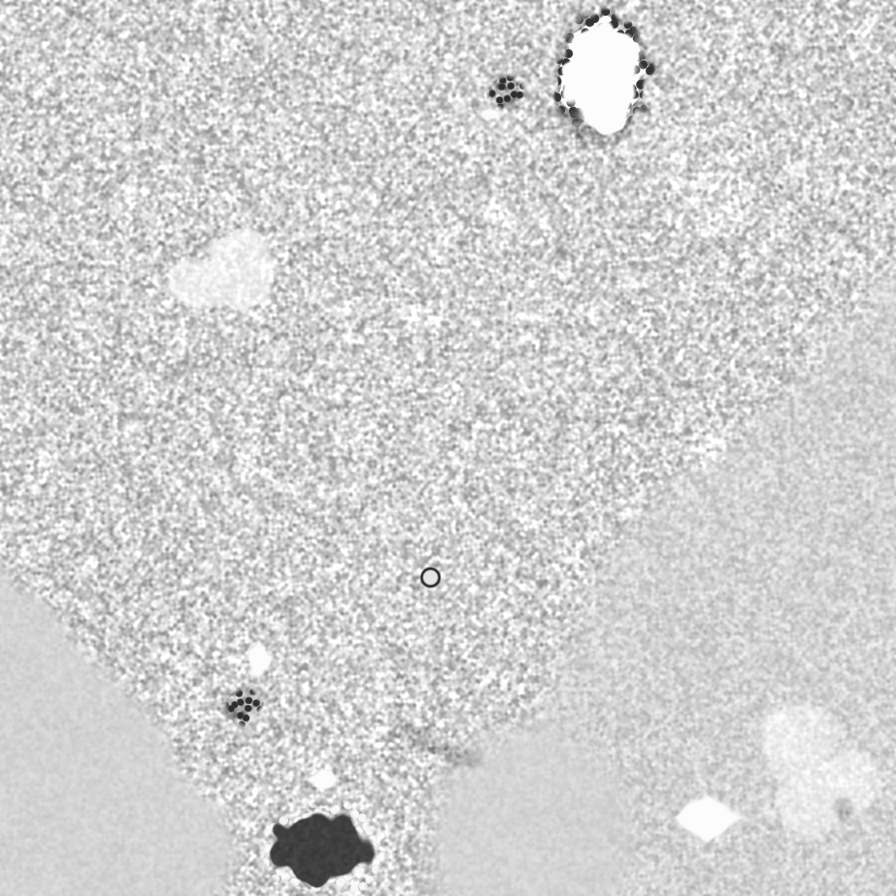
Give the GLSL for this texture, as a three.js fragment shader.

```glsl
// Pale grey grainy field with calm zones, white flakes, a dark pit, a tiny ring and faint streaks.
varying vec2 vUv;

const float BASE = 0.82;         // mean grey of the field
const float PALE = 0.925;        // soft light patches
const float WHITE = 0.99;        // bright flakes
const float PIT = 0.25;          // dark hole
const float INK = 0.10;          // ring and specks
const float GRAIN = 0.31;        // contrast of the grain
const float GRAIN_FREQ = 225.0;  // grains across the canvas
const float SPECK_FREQ = 95.0;   // rim fragments across the canvas
const float CALM_RIGHT = 0.48;   // grain share kept in the right zone
const float CALM_LOW = 0.17;     // grain share kept in the smooth zones
const float EDGE = 0.0016;       // softness of sharp edges

vec2 hash2(vec2 p) {
  vec3 q = fract(p.xyx * vec3(0.1031, 0.1030, 0.0973));
  q += dot(q, q.yzx + 33.33);
  return fract((q.xx + q.yz) * q.zy);
}

float valueNoise(vec2 p) {
  vec2 i = floor(p), f = fract(p);
  f = f * f * (3.0 - 2.0 * f);
  vec2 e = vec2(1.0, 0.0);
  return mix(mix(hash2(i).x, hash2(i + e).x, f.x),
             mix(hash2(i + e.yx).x, hash2(i + 1.0).x, f.x), f.y);
}

// Distance to the nearest jittered cell point
float cellular(vec2 p) {
  vec2 i = floor(p), f = fract(p);
  float d = 2.0;
  for (int y = -1; y <= 1; y++)
    for (int x = -1; x <= 1; x++) {
      vec2 o = vec2(float(x), float(y));
      d = min(d, length(o + hash2(i + o + 40.0) - f));
    }
  return d;
}

float grainNoise(vec2 p) {
  vec2 turned = mat2(0.77, 0.64, -0.64, 0.77) * p;
  return valueNoise(p * GRAIN_FREQ + 11.0) + valueNoise(turned * GRAIN_FREQ * 1.15 + 300.0) - 1.0;
}

float ellipse(vec2 p, vec2 c, vec2 r) {
  return (length((p - c) / r) - 1.0) * min(r.x, r.y);
}

float diamond(vec2 p, vec2 c, vec2 r) {
  vec2 q = abs(p - c) / r;
  return (q.x + q.y - 1.0) * min(r.x, r.y) * 0.7;
}

float segment(vec2 p, vec2 a, vec2 b) {
  vec2 ab = b - a;
  return length(p - a - ab * clamp(dot(p - a, ab) / dot(ab, ab), 0.0, 1.0));
}

float fill(float d, float soft) { return 1.0 - smoothstep(-soft, soft, d); }

// Ragged fragments in a band around a contour
float fragments(float d, float cell, float width) {
  return fill(abs(d) - width, EDGE * 2.0) * (1.0 - smoothstep(0.38, 0.56, cell));
}

void main() {
  vec2 p = vUv;
  float grain = grainNoise(p) * GRAIN;
  float cell = cellular(p * SPECK_FREQ);
  float rough = valueNoise(p * 65.0 + 7.0) - 0.5;
  float broad = valueNoise(p * 22.0 + 90.0);

  // Zones of calmer grain
  float wobble = (broad - 0.5) * 0.03;
  float left = max((1.1 * p.x + p.y - 0.375) / 1.49, p.x - 0.25) + wobble;
  float right = max((p.y - p.x + 0.3) / 1.42, (p.y - 1.7 * p.x + 0.79) / 1.97) + wobble;
  float low = ellipse(p, vec2(0.59, 0.06), vec2(0.11, 0.13));
  float amount = mix(1.0, CALM_RIGHT, fill(right, 0.025));
  amount = mix(amount, CALM_LOW, max(fill(left, 0.012), fill(low, 0.025)));
  float shade = BASE + grain * amount + 0.012 * (broad - 0.5) + 0.01 * (1.0 - amount);

  // Faint light spots and long faint streaks
  for (int i = 0; i < 5; i++) {
    float k = float(i);
    vec2 c = vec2(0.15 + 0.16 * k, 0.785 - 0.072 * k) + vec2(0.24, 0.05) * sin(1.5708 * k);
    float r = 0.014 + 0.008 * hash2(vec2(k, 3.0)).x;
    shade += 0.09 * fill(length(p - c) - r + rough * 0.014, 0.008);
    vec2 s = vec2(0.2 + 0.24 * k, 0.41 + 0.06 * k);
    vec2 reach = vec2(0.1, -0.025);
    shade -= 0.035 * fill(segment(p, s - reach, s + reach) - 0.004, 0.005);
  }
  shade += 0.05 * fill(ellipse(p, vec2(0.79, 0.785), vec2(0.055, 0.04)) + rough * 0.02, 0.015);
  shade -= 0.10 * fill(segment(p, vec2(0.83, 0.815), vec2(0.96, 0.725)) - 0.005 + rough * 0.008, 0.006);
  shade -= 0.12 * fill(segment(p, vec2(0.445, 0.185), vec2(0.53, 0.152)) - 0.010 + rough * 0.008, 0.004);

  // Soft pale patches: a heart at left, a lobed cloud at right
  float heart = min(ellipse(p, vec2(0.268, 0.698), vec2(0.037, 0.046)),
                    ellipse(p, vec2(0.227, 0.685), vec2(0.044, 0.026))) + rough * 0.008;
  float cloud = min(ellipse(p, vec2(0.893, 0.172), vec2(0.041, 0.046)),
                min(ellipse(p, vec2(0.950, 0.128), vec2(0.030, 0.034)),
                    ellipse(p, vec2(0.905, 0.105), vec2(0.036, 0.040)))) + rough * 0.010;
  shade = mix(shade, PALE + 0.015 + grain * 0.35, fill(heart, 0.004));
  shade = mix(shade, PALE - 0.01 + grain * 0.3 + 0.05 * (broad - 0.5), fill(cloud, 0.005));
  shade -= 0.18 * fill(length(p - vec2(0.941, 0.097)) - 0.011 + rough * 0.01, 0.006);

  // Bright flake with a dark broken rim
  float flake = ellipse(p, vec2(0.673, 0.916), vec2(0.045, 0.066)) + rough * 0.016;
  shade -= 0.22 * fill(flake - 0.006, 0.009);
  shade = mix(shade, WHITE, fill(flake, EDGE));
  shade = mix(shade, INK + 0.1, fragments(flake - 0.001, cell, 0.006) * smoothstep(0.3, 0.55, broad));

  // Dark pit with a light broken rim
  float pit = ellipse(p, vec2(0.358, 0.052), vec2(0.055, 0.038)) + rough * 0.016;
  shade = mix(shade, PIT + grain * 0.15, fill(pit, EDGE * 1.5));
  shade = mix(shade, WHITE, fragments(pit - 0.006, cell, 0.005) * 0.9);

  // Small bright chips
  float chips = min(diamond(p, vec2(0.790, 0.088), vec2(0.042, 0.027)),
                min(diamond(p, vec2(0.289, 0.264), vec2(0.014, 0.027)),
                min(diamond(p, vec2(0.359, 0.130), vec2(0.019, 0.014)),
                    ellipse(p, vec2(0.549, 0.873), vec2(0.013, 0.006)))));
  shade = mix(shade, WHITE, fill(chips + rough * 0.006, EDGE * 1.5));

  // Two clusters of dark specks
  float cluster = min(length(p - vec2(0.563, 0.898)), length(p - vec2(0.271, 0.211))) - 0.019;
  shade -= 0.12 * fill(cluster, 0.006);
  shade = mix(shade, INK + 0.08, fill(cluster + rough * 0.01, 0.004) * (1.0 - smoothstep(0.25, 0.5, cell)));

  // Tiny ring
  float ring = length(p - vec2(0.4805, 0.3555)) - 0.0098;
  shade = mix(shade, 0.9, fill(ring, EDGE));
  shade = mix(shade, INK, fill(abs(ring) - 0.0014, EDGE));

  gl_FragColor = vec4(vec3(clamp(shade, 0.0, 1.0)), 1.0);
}
```
